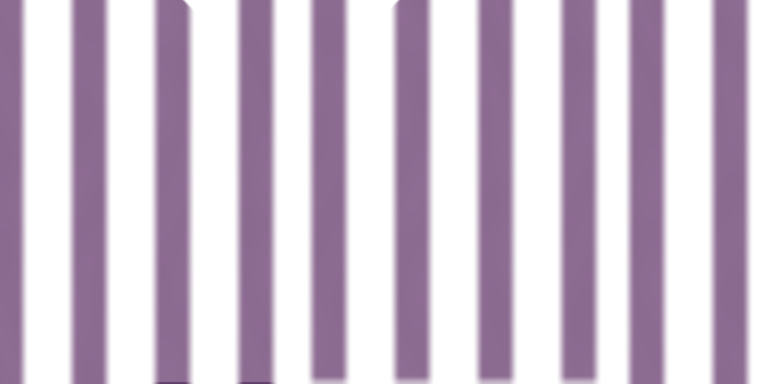
This pattern is drawn by a Shadertoy shader. Its source:

```glsl
// Soft-edged purple vertical stripes on white, set in groups of four with
// a tighter gap between groups. Each stripe is a blurred band distance;
// small end wear (faded feet, dark foot lines, nicked tops) varies by index.

#define PAPER vec3(1.0)
#define PURPLE vec3(0.55, 0.42, 0.57)
#define FOOT_LINE vec3(0.38, 0.24, 0.41)
#define FIRST_CENTER 0.0156   // lengths are fractions of canvas height
#define STRIPE_PITCH 0.2170
#define GROUP_PITCH 0.8410
#define GROUP_DRIFT 0.0130    // shortening of each later group step
#define HALF_WIDTH 0.0450
#define SOFTNESS 0.0150
#define NICK_SIZE 0.0170
#define MOTTLE 0.006

const int GROUP_SIZE = 4;
const int STRIPE_COUNT = 12;

float stripeCenter(int group, int member) {
    float g = float(group);
    return FIRST_CENTER + g * GROUP_PITCH - 0.5 * g * (g - 1.0) * GROUP_DRIFT
         + float(member) * STRIPE_PITCH;
}

float stripeMask(float offset) {
    return 1.0 - smoothstep(-SOFTNESS, SOFTNESS, abs(offset) - HALF_WIDTH);
}

// Clips one top corner on the chosen side: +1 right, -1 left
float topNick(float offset, float fromTop, float side, float size) {
    float diagonal = HALF_WIDTH - side * offset + fromTop;
    return smoothstep(size - 0.007, size + 0.007, diagonal);
}

float mottle(vec2 p) {
    return sin(p.x * 31.0 + 2.0 * sin(p.y * 7.0))
         * sin(p.y * 13.0 + 1.5 * sin(p.x * 19.0));
}

void mainImage(out vec4 fragColor, in vec2 fragCoord) {
    vec2 p = fragCoord / iResolution.y;
    float pixel = 1.0 / iResolution.y;
    vec3 color = PAPER;

    for (int i = 0; i < STRIPE_COUNT; i++) {
        int group = i / GROUP_SIZE;
        int member = i % GROUP_SIZE;
        float offset = p.x - stripeCenter(group, member);
        float mask = stripeMask(offset);
        vec3 ink = PURPLE + MOTTLE * mottle(p);

        // Feet of the middle group fade into the paper
        if (group == 1) mask *= mix(0.45, 1.0, smoothstep(0.0, 0.024, p.y));

        // Thin dark line under the last two stripes of the first group
        if (group == 0 && member >= 2) {
            float line = 1.0 - smoothstep(0.005 - pixel, 0.005 + pixel, p.y);
            ink = mix(ink, FOOT_LINE, line);
        }

        // Worn top corners, lighter and mirrored in the second group
        if (i % 3 == 2 && group < 2) {
            float side = group == 0 ? 1.0 : -1.0;
            float size = NICK_SIZE * (group == 0 ? 1.0 : 0.6);
            mask *= topNick(offset, 1.0 - p.y, side, size);
        }
        color = mix(color, ink, mask);
    }
    fragColor = vec4(color, 1.0);
}
```
